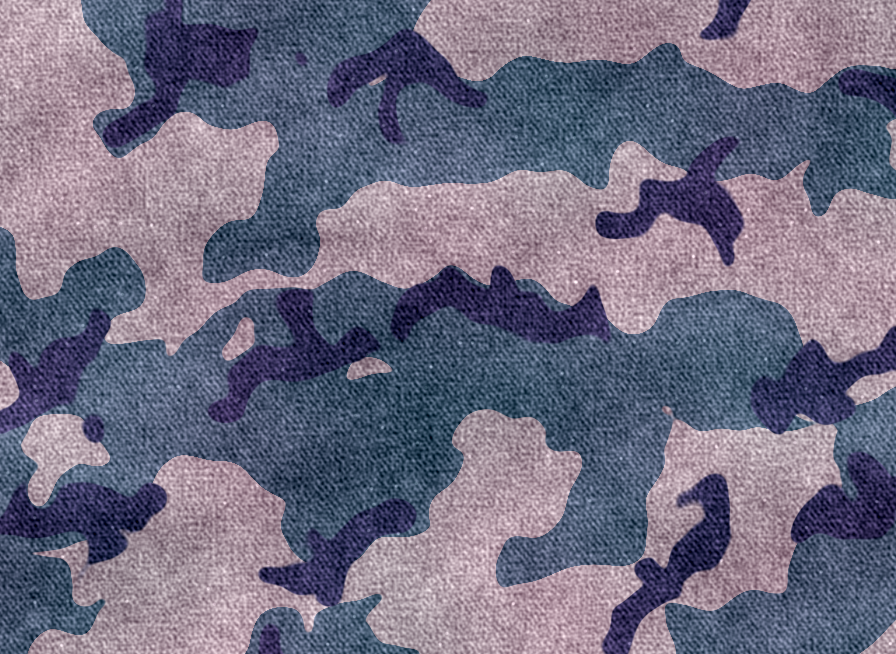
Write a WebGL 1 fragment shader that draws this texture.

```glsl
precision highp float;
uniform vec2 u_resolution;

#define TILT 0.33
#define PATCH_SCALE vec2(2.5, 4.6)
#define PATCH_LEVEL 0.045
#define LOBE_WARP 0.075
#define STROKE_CELL vec2(0.40, 0.32)
#define STROKE_RADIUS 0.030
#define EDGE 0.0028
#define TWILL_FREQ vec2(100.0, 78.0)
#define WEAVE_CONTRAST 0.64

const vec3 PINK_DARK = vec3(0.60, 0.51, 0.56);
const vec3 PINK_LIGHT = vec3(0.75, 0.67, 0.71);
const vec3 TEAL_DARK = vec3(0.21, 0.28, 0.37);
const vec3 TEAL_LIGHT = vec3(0.36, 0.42, 0.52);
const vec3 NAVY_DARK = vec3(0.11, 0.11, 0.25);
const vec3 NAVY_LIGHT = vec3(0.25, 0.23, 0.40);

vec2 hash2(vec2 p) {
  vec3 q = fract(p.xyx * vec3(0.1031, 0.1030, 0.0973));
  q += dot(q, q.yzx + 33.33);
  return fract((q.xx + q.yz) * q.zy);
}

vec2 direction(float angle) {
  return vec2(cos(angle), sin(angle));
}

float cornerSlope(vec2 cell, vec2 offset) {
  return dot(direction(6.2832 * hash2(cell + 50.0).x), offset);
}

// Gradient noise, centred on zero
float noise(vec2 p) {
  vec2 i = floor(p), f = p - i;
  vec2 u = f * f * f * (f * (f * 6.0 - 15.0) + 10.0);
  vec2 e = vec2(1.0, 0.0);
  float low = mix(cornerSlope(i, f), cornerSlope(i + e, f - e), u.x);
  float high = mix(cornerSlope(i + e.yx, f - e.yx), cornerSlope(i + 1.0, f - 1.0), u.x);
  return mix(low, high, u.y);
}

float segment(vec2 p, vec2 a, vec2 b) {
  vec2 ab = b - a;
  return length(p - a - ab * clamp(dot(p - a, ab) / dot(ab, ab), 0.0, 1.0));
}

float smoothMin(float a, float b, float k) {
  float h = max(k - abs(a - b), 0.0) / k;
  return min(a, b) - h * h * k * 0.25;
}

// Distance to bent, branching strokes scattered on a staggered grid
float strokes(vec2 p) {
  float d = 1.0;
  vec2 base = floor(p / STROKE_CELL);
  for (int y = -1; y <= 1; y++) {
    for (int x = -1; x <= 1; x++) {
      vec2 id = base + vec2(float(x), float(y));
      vec2 place = hash2(id + 11.0), shape = hash2(id + 37.0), limb = hash2(id + 71.0);
      vec2 centre = id + 0.5 + 0.5 * (place - 0.5);
      centre.x += 0.5 * mod(id.y, 2.0);
      centre *= STROKE_CELL;
      vec2 along = direction(TILT + 1.1 * (shape.x - 0.5));
      vec2 across = vec2(-along.y, along.x);
      vec2 reach = along * mix(0.075, 0.13, shape.y);
      vec2 bend = centre + across * 0.12 * (limb.x - 0.5);
      vec2 tip = bend + (across * sign(limb.y - 0.5) + along * (place.x - 0.5)) * 0.08;
      float body = min(segment(p, centre - reach, bend), segment(p, bend, centre + reach));
      d = min(d, smoothMin(body, segment(p, bend, tip) + 0.004, 0.02));
    }
  }
  return d - STROKE_RADIUS;
}

void main() {
  vec2 p = gl_FragCoord.xy / u_resolution.y;
  vec2 along = direction(TILT);
  mat2 toTilt = mat2(along.x, -along.y, along.y, along.x);

  // Printed shapes with rounded lobes
  vec2 warped = p + LOBE_WARP * vec2(noise(p * 9.0), noise(p * 9.0 + 19.0));
  float navyDist = strokes(warped) + 0.03 * noise(p * 17.0 + 5.0);
  vec2 q = toTilt * warped * PATCH_SCALE;
  float field = noise(q + 3.7) + 0.45 * noise(q * 2.1 + 8.3) + 0.10 * noise(p * 18.0);
  field += 0.10 * exp(-12.0 * max(navyDist, 0.0)) - PATCH_LEVEL;
  float teal = smoothstep(-EDGE, EDGE, field);
  float navy = 1.0 - smoothstep(-EDGE, EDGE, navyDist);

  // Twill lines, thread streaks and fine grain
  float wander = 1.6 * noise(p * 45.0);
  float twill = sin(6.2832 * dot(p, TWILL_FREQ) + wander);
  float grain = noise(p * 187.0 + 0.3);
  float threads = noise(p * vec2(28.0, 170.0)) + noise(p * vec2(170.0, 28.0) + 9.0);
  float weave = mix(0.55, 0.85, max(teal, navy)) * twill + 2.6 * grain + 1.3 * threads;

  // Soft folds, worn areas and a few creases
  vec2 t = toTilt * p;
  weave += 1.5 * noise(t * vec2(2.2, 5.0) + 30.0) + 0.9 * noise(p * 13.0 + 4.0);
  float crease = exp(-45.0 * abs(noise(t * vec2(1.5, 3.2) + 14.0)));
  weave -= 0.9 * crease * smoothstep(0.08, 0.3, noise(p * 3.0 + 60.0));

  // Dye colours
  float tone = 0.5 + WEAVE_CONTRAST * weave;
  vec3 color = mix(PINK_DARK, PINK_LIGHT, tone);
  color = mix(color, mix(TEAL_DARK, TEAL_LIGHT, tone), teal);
  color = mix(color, mix(NAVY_DARK, NAVY_LIGHT, tone), navy);
  color += vec3(0.04, -0.02, 0.0) * noise(p * 4.0 + 80.0);

  // Pale lint flecks
  vec2 lintCell = floor(p * 45.0);
  vec2 lint = hash2(lintCell + 7.0);
  float fleck = length(fract(p * 45.0) - 0.25 - 0.5 * hash2(lintCell + 90.0));
  color += 0.22 * step(0.93, lint.x) * (1.0 - smoothstep(0.04, 0.17, fleck));

  gl_FragColor = vec4(clamp(color, 0.0, 1.0), 1.0);
}
```
